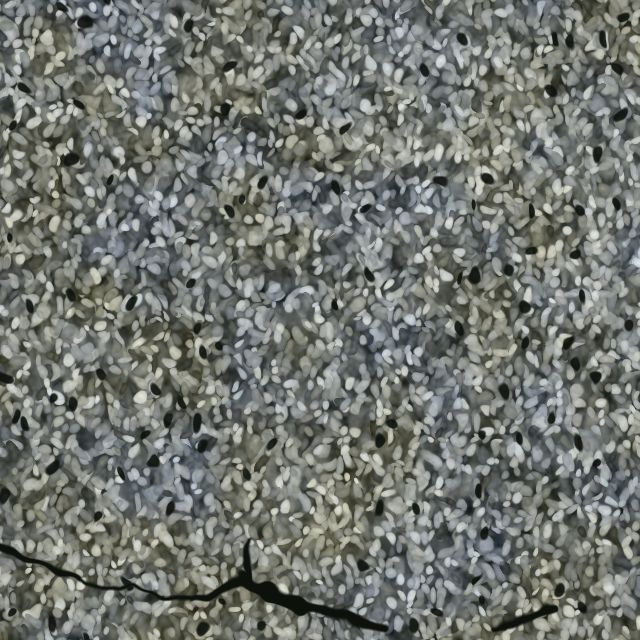
Give the GLSL for this texture, as a WebGL 1 fragment shader.

```glsl
precision highp float;
uniform vec2 u_resolution;

float hash(vec2 p) {
  return fract(sin(dot(p, vec2(127.1, 311.7))) * 43758.5);
}

float noise(vec2 p) {
  vec2 cell = floor(p);
  vec2 f = fract(p);
  f = f * f * (3.0 - 2.0 * f);
  float low = mix(hash(cell), hash(cell + vec2(1.0, 0.0)), f.x);
  float high = mix(hash(cell + vec2(0.0, 1.0)), hash(cell + 1.0), f.x);
  return mix(low, high, f.y);
}

// Centred noise vector used to bend shapes
vec2 wobble(vec2 p) {
  return vec2(noise(p), noise(p + 37.3)) - 0.5;
}

// Scattered ellipses, mostly upright: x = shade, y = coverage, z = tint
vec3 grains(vec2 p, float density, vec2 radius, float presence, float seed) {
  vec2 q = p * density;
  vec2 cell = floor(q);
  float coverage = 0.0;
  float total = 0.0001;
  vec2 blend = vec2(0.0);
  for (int j = -1; j <= 1; j++) {
    for (int i = -1; i <= 1; i++) {
      vec2 id = cell + vec2(float(i), float(j));
      vec2 key = id + seed;
      vec2 jitter = vec2(hash(key), hash(key + 11.7));
      vec2 d = q - id - mix(vec2(0.12), vec2(0.88), jitter);
      float angle = (hash(key + 23.1) - 0.5) * 2.2;
      float c = cos(angle);
      float s = sin(angle);
      d = vec2(c * d.x + s * d.y, c * d.y - s * d.x);
      float size = mix(0.7, 1.2, hash(key + 31.9));
      float dist = length(d / (radius * size));
      float cover = 1.0 - smoothstep(0.68, 1.12, dist);
      cover *= step(hash(key + 47.3), presence);
      float priority = hash(key + 59.7);
      float weight = cover * (0.01 + pow(priority, 5.0));
      float shade = hash(key + 71.1) + 0.12 - 0.25 * dist;
      blend += weight * vec2(shade, hash(key + 83.5) - 0.5);
      total += weight;
      coverage = max(coverage, cover);
    }
  }
  return vec3(blend.x / total, coverage, blend.y / total);
}

// Tapered line: 1 inside, 0 outside
float crack(vec2 p, vec2 a, vec2 b, float startWidth, float endWidth) {
  vec2 ab = b - a;
  float t = clamp(dot(p - a, ab) / dot(ab, ab), 0.0, 1.0);
  float edge = length(p - a - ab * t) - mix(startWidth, endWidth, t);
  return 1.0 - smoothstep(-0.002, 0.003, edge);
}

float cracks(vec2 p) {
  float c = crack(p, vec2(-0.02, 0.153), vec2(0.12, 0.095), 0.006, 0.004);
  c = max(c, crack(p, vec2(0.12, 0.095), vec2(0.30, 0.062), 0.002, 0.003));
  c = max(c, crack(p, vec2(0.30, 0.062), vec2(0.38, 0.092), 0.004, 0.007));
  c = max(c, crack(p, vec2(0.38, 0.092), vec2(0.47, 0.055), 0.010, 0.011));
  c = max(c, crack(p, vec2(0.47, 0.055), vec2(0.60, 0.020), 0.007, 0.005));
  c = max(c, crack(p, vec2(0.388, 0.09), vec2(0.393, 0.155), 0.007, 0.002));
  c = max(c, crack(p, vec2(0.77, 0.018), vec2(0.87, 0.052), 0.003, 0.006));
  return c;
}

void main() {
  vec2 p = gl_FragCoord.xy / u_resolution.y;
  vec2 bent = p + 0.011 * wobble(p * 48.0);

  // Dark matrix between the grains
  float tone = 0.13 + 0.34 * noise(bent * vec2(85.0, 60.0));

  // Mid-grey grains, then paler and rounder ones
  vec3 mid = grains(bent, 60.0, vec2(0.43, 0.78), 0.95, 3.0);
  vec3 pale = grains(bent + 0.37, 64.0, vec2(0.42, 0.64), 0.58, 91.0);
  tone = mix(tone, mix(0.23, 0.69, mid.x), mid.y);
  tone = mix(tone, mix(0.46, 0.83, pale.x), pale.y * 0.95);
  float tint = mix(mid.z * mid.y, pale.z, pale.y);

  // Fine mottling and broad uneven brightness
  tone += 0.09 * (noise(p * 170.0) - 0.5);
  tone += 0.07 * (noise(p * 9.0) - 0.5);

  // Small black pits and the long cracks
  vec3 pits = grains(bent + 0.71, 27.0, vec2(0.20, 0.34), 0.15, 157.0);
  float hollow = max(pits.y * 0.9, cracks(p + 0.016 * wobble(p * 42.0)));
  tone = mix(tone, 0.055, hollow);

  // Greenish grey drifting between warm and cool
  float warmth = 0.045 * tint + 0.09 * (noise(p * 13.0 + 5.0) - 0.5);
  vec3 greyCast = vec3(-0.007, 0.010, -0.009);
  vec3 drift = warmth * vec3(0.5, 0.15, -0.9) * (1.0 - hollow);
  gl_FragColor = vec4(clamp(tone + greyCast + drift, 0.0, 1.0), 1.0);
}
```
